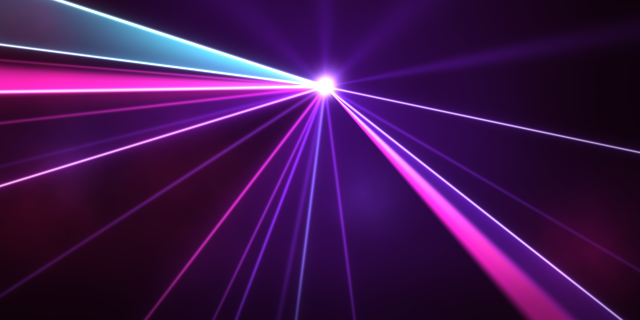
A WebGL 2 fragment shader for this background:

```glsl
#version 300 es
precision highp float;
// Stage lasers fanning out of one bright lamp over dark violet haze.
// Beams are gaussians of the distance to a ray; light sheets and shafts
// are bands of polar angle; haze is value noise. All light is additive.

uniform vec2 u_resolution;
out vec4 fragColor;

const vec3 VIOLET = vec3(0.38, 0.11, 0.80);
const vec3 PINK = vec3(0.96, 0.14, 0.70);
const vec3 CYAN = vec3(0.25, 0.78, 0.78);

// Beams: angle in degrees, half width, tint (-1 cyan, 0 violet, 1 pink), power
const vec4 HOT[6] = vec4[](
  vec4(162.0, 0.0050, -1.0, 1.0), vec4(172.6, 0.0038, -0.8, 0.85),
  vec4(180.9, 0.0048, 1.0, 0.95), vec4(197.0, 0.0040, 0.4, 0.8),
  vec4(321.8, 0.0036, -0.2, 0.85), vec4(348.2, 0.0033, -0.1, 0.8));
const vec4 DIM[11] = vec4[](
  vec4(175.3, 0.004, 1.0, 0.45), vec4(186.4, 0.005, 0.9, 0.5),
  vec4(193.8, 0.006, 0.0, 0.2), vec4(212.8, 0.006, 0.1, 0.42),
  vec4(232.4, 0.005, 0.8, 0.68), vec4(244.4, 0.0045, 0.3, 0.5),
  vec4(249.1, 0.005, 0.0, 0.7), vec4(258.7, 0.008, 0.0, 0.25),
  vec4(262.9, 0.005, -0.4, 0.7), vec4(277.2, 0.005, 0.1, 0.45),
  vec4(329.7, 0.005, 0.0, 0.3));
// Wide soft shafts: angle, spread, power
const vec3 SHAFTS[4] = vec3[](
  vec3(10.3, 2.6, 0.26), vec3(43.0, 9.0, 0.14),
  vec3(90.0, 8.0, 0.16), vec3(137.0, 9.0, 0.14));

float hash(vec2 p) {
  return fract(sin(dot(p, vec2(127.1, 311.7))) * 43758.5453);
}

float noise(vec2 p) {
  vec2 i = floor(p), f = fract(p);
  f = f * f * (3.0 - 2.0 * f);
  return mix(mix(hash(i), hash(i + vec2(1, 0)), f.x),
             mix(hash(i + vec2(0, 1)), hash(i + vec2(1, 1)), f.x), f.y);
}

float haze(vec2 p) {
  float sum = 0.0, amp = 0.5;
  for (int i = 0; i < 4; i++) {
    sum += amp * noise(p);
    p = p * 2.03 + 7.1;
    amp *= 0.5;
  }
  return sum;
}

float blob(vec2 p, vec2 center, float radius) {
  vec2 d = (p - center) / radius;
  return exp(-dot(d, d));
}

float band(float angle, float from, float to, float soft) {
  return smoothstep(from - soft, from + soft, angle)
       * (1.0 - smoothstep(to - soft, to + soft, angle));
}

// Light of one beam; heat whitens its core
vec3 beam(vec2 d, vec4 b, float heat) {
  float a = radians(b.x);
  vec2 dir = vec2(cos(a), sin(a));
  float off = abs(d.x * dir.y - d.y * dir.x);
  float w = max(b.y, 0.7 / u_resolution.y);
  vec3 tint = mix(VIOLET, b.z < 0.0 ? CYAN : PINK, abs(b.z));
  vec3 white = mix(tint, vec3(0.92, 0.96, 0.9), 0.85);
  vec3 core = mix(tint, white, heat) * exp(-off * off / (w * w));
  vec3 glow = tint * (0.15 + 0.2 * heat) * exp(-off / (w * 3.5));
  return (core + glow) * b.w * smoothstep(0.0, 0.06, dot(d, dir));
}

void main() {
  vec2 p = gl_FragCoord.xy / u_resolution.y;
  p.x += 1.0 - 0.5 * u_resolution.x / u_resolution.y;
  vec2 d = p - vec2(1.016, 0.729);
  float r = length(d);
  float angle = mod(degrees(atan(d.y, d.x)) + 360.0, 360.0);
  float smoke = haze(p * 4.0);

  // Dark room, violet ambience and patches of coloured haze
  vec3 col = vec3(0.075, 0.008, 0.05);
  vec2 q = (p - vec2(1.0, 0.62)) * vec2(1.6, 1.35);
  float unlit = 0.65 * band(angle, 203.0, 230.0, 7.0);
  col += vec3(0.125, 0.025, 0.28) * exp(-dot(q, q)) * (0.75 + 0.5 * smoke) * (1.0 - unlit);
  col += vec3(0.30, 0.03, 0.11) * blob(p, vec2(0.06, 0.36), 0.22) * smoke;
  col += vec3(0.16, 0.02, 0.05) * blob(p, vec2(0.6, 0.42), 0.28) * smoke;
  col += vec3(0.30, 0.03, 0.12) * blob(p, vec2(0.04, 0.9), 0.2) * smoke;
  col += vec3(0.40, 0.03, 0.22) * blob(p, vec2(1.83, 0.2), 0.16) * smoke;
  col += vec3(0.10, 0.08, 0.22) * blob(p, vec2(1.16, 0.38), 0.11) * smoke;
  col += vec3(0.14, 0.08, 0.28) * blob(p, vec2(0.22, 0.5), 0.12) * smoke;

  for (int i = 0; i < 4; i++) {
    float t = (angle - SHAFTS[i].x) / SHAFTS[i].y;
    col += VIOLET * SHAFTS[i].z * exp(-t * t) * exp(-0.5 * r);
  }

  // Sheets of light: cyan and magenta at left, pink and violet at lower right
  float cyanSheet = band(angle, 162.0, 172.6, 0.4) * mix(1.0, 0.6, smoothstep(164.0, 173.0, angle));
  col += mix(CYAN, vec3(0.26, 0.55, 0.68), smoothstep(0.5, 1.0, r))
       * cyanSheet * mix(1.0, 0.36, smoothstep(0.25, 1.0, r));
  float magenta = band(angle, 176.2, 181.0, 1.2) * mix(0.4, 0.85, smoothstep(175.5, 179.0, angle));
  col += (PINK + vec3(0.0, 0.5, 0.1) * exp(-4.0 * r)) * magenta;
  col += PINK * 0.3 * band(angle, 181.0, 185.0, 2.0) * exp(-1.2 * r);
  col += VIOLET * 0.28 * band(angle, 186.0, 198.0, 4.0) * exp(-1.2 * r);
  col += PINK * band(angle, 311.2, 316.6, 1.3) * mix(1.0, 0.6, smoothstep(0.5, 1.05, r));
  float hotStreak = (angle - 315.3) / 1.8;
  col += vec3(0.35, 0.75, 0.35) * exp(-hotStreak * hotStreak - 4.0 * r * r);
  col += VIOLET * 0.45 * band(angle, 316.0, 321.8, 0.8) * exp(-0.3 * r);
  col += VIOLET * 0.16 * band(angle, 322.0, 345.0, 5.0) * exp(-1.8 * r);

  for (int i = 0; i < 6; i++) col += beam(d, HOT[i], 0.95);
  float fade = mix(1.0, 0.55, smoothstep(0.3, 1.0, r));
  for (int i = 0; i < 11; i++) col += beam(d, DIM[i], 0.1) * fade;

  // Lamp: cream core, lavender halo and violet bloom
  col += vec3(1.0, 0.98, 0.8) * 1.4 * exp(-r * r / 0.0008);
  col += vec3(0.45, 0.36, 0.62) * blob(d, vec2(0.01, 0.02), 0.045);
  col += VIOLET * 0.25 * exp(-r * 7.0);

  // Dim the far right and the lowest edge
  col *= 1.0 - 0.3 * smoothstep(1.5, 2.0, p.x) * smoothstep(0.3, 0.7, p.y);
  col *= mix(0.75, 1.0, smoothstep(0.0, 0.2, p.y));
  fragColor = vec4(min(col, 1.0), 1.0);
}
```
